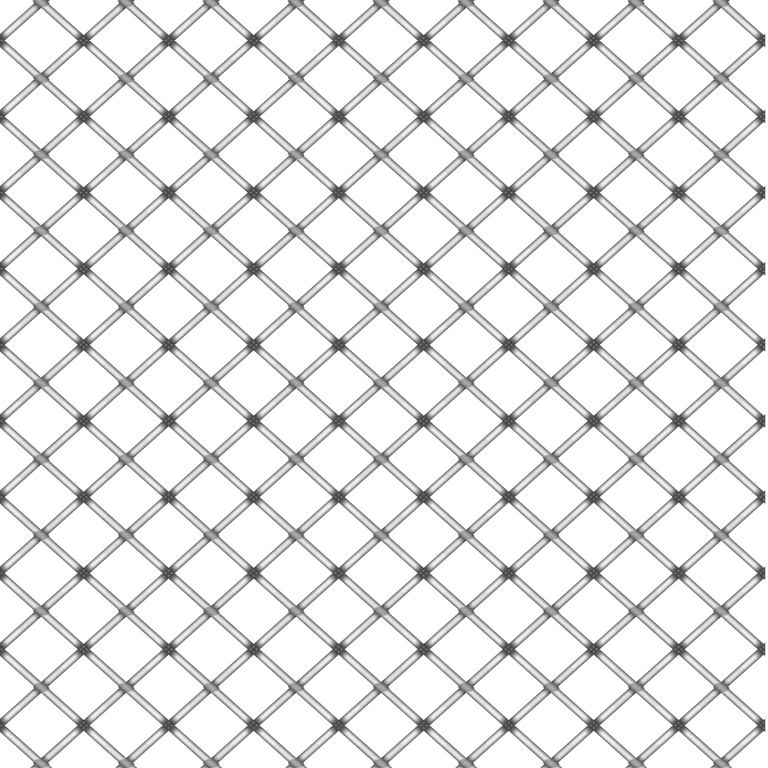
Write a WebGL 1 fragment shader that draws this pattern.

```glsl
precision highp float;

uniform vec2 u_resolution;

#define PITCH vec2(0.11068, 0.09909)    // spacing of the dark knots
#define ORIGIN vec2(0.5517, 0.4518)     // centre of one dark knot
#define HALF_WIRE 0.0052
#define RIGHT_END 0.9965                // mesh stops here
#define EDGE_TONE 0.36
#define SHINE_TONE 0.95
#define KNOT_TONE 0.24
#define BEND_SIZE vec2(0.0108, 0.0060)  // half axes of the bent crossing
#define BEND_TILT 0.30

float cover(float dist, float pixel) {
  return 1.0 - smoothstep(-0.6 * pixel, 0.6 * pixel, dist);
}

// Round wire: dark rims and a slightly shifted highlight
float wireTone(float across) {
  float s = clamp(across / HALF_WIRE, -1.0, 1.0);
  float bump = pow(max(1.0 - s * s, 0.0), 1.2);
  return mix(EDGE_TONE, SHINE_TONE, bump) - 0.06 * s * bump;
}

// Signed distance, approximate, to the tilted oval of a bent crossing
float bendDistance(vec2 local) {
  float c = cos(BEND_TILT);
  float s = sin(BEND_TILT);
  vec2 turned = vec2(c * local.x - s * local.y, s * local.x + c * local.y);
  return (length(turned / BEND_SIZE) - 1.0) * BEND_SIZE.y;
}

// Four pale glints where the wires are twisted together
float glints(vec2 offset) {
  vec2 g = (abs(offset) - 0.48 * HALF_WIRE) / (0.26 * HALF_WIRE);
  return exp(-dot(g, g));
}

void main() {
  float pixel = 1.0 / u_resolution.y;
  vec2 p = gl_FragCoord.xy * pixel;

  // Slanted lattice: whole x lies on a falling wire, whole y on a rising one
  vec2 q = (p - ORIGIN) / PITCH;
  vec2 lattice = vec2(q.x + q.y, q.x - q.y);
  vec2 knot = floor(lattice + 0.5);
  vec2 cell = lattice - knot;
  vec2 offset = cell / length(1.0 / PITCH);
  vec2 local = 0.5 * vec2(cell.x + cell.y, cell.x - cell.y) * PITCH;
  float isBend = mod(knot.x + knot.y, 2.0);
  float isDark = 1.0 - isBend;

  // Two wires, the falling one on top
  float falling = cover(abs(offset.x) - HALF_WIRE, pixel);
  float rising = cover(abs(offset.y) - HALF_WIRE, pixel);
  float fallingTone = wireTone(offset.x);
  float risingTone = wireTone(offset.y);

  // The lower wire is shaded beside each bend
  float shade = 1.0 - smoothstep(HALF_WIRE, 2.6 * HALF_WIRE, abs(offset.x));
  risingTone *= 1.0 - 0.48 * isBend * shade;
  float tone = mix(risingTone, fallingTone, falling);

  // Bent crossings: a grey oval with a soft sheen
  float bendDist = bendDistance(local);
  float bend = isBend * cover(bendDist, pixel);
  float depth = clamp(-bendDist / BEND_SIZE.y, 0.0, 1.0);
  float sheen = exp(-pow(offset.x / (0.7 * HALF_WIRE), 2.0));
  float bendTone = 0.35 + 0.17 * smoothstep(0.0, 0.6, depth) + 0.14 * sheen;
  float bendMix = isBend * smoothstep(-0.1, 0.45, depth);
  tone = mix(tone, bendTone, max(bendMix, bend * (1.0 - falling)));

  // Twisted crossings: darkness fading outward along all four arms
  float radius = length(local);
  float dark = isDark * (1.0 - smoothstep(0.7 * HALF_WIRE, 3.2 * HALF_WIRE, radius));
  tone = mix(tone, KNOT_TONE, 0.95 * dark);
  tone += 0.24 * isDark * glints(offset);

  float mesh = max(max(falling, rising), bend);
  mesh *= cover(p.x - RIGHT_END, pixel);
  gl_FragColor = vec4(vec3(mix(1.0, tone, mesh)), 1.0);
}
```
